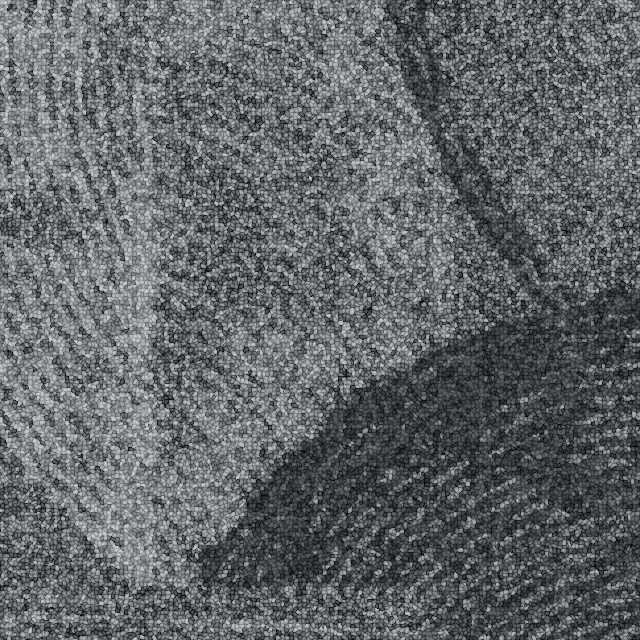
This texture is drawn by a WebGL 2 fragment shader. Its source:

```glsl
#version 300 es
precision highp float;
// Grey tufted carpet: overlapping panels of brushed, curved strokes.
// Each panel is a mask with arc stripes broken up by gradient noise; the tone
// is sampled once per yarn tuft, then tufts get random shade and dark gaps.

uniform vec2 u_resolution;
out vec4 fragColor;

vec2 hash2(vec2 p) {
  vec3 q = fract(p.xyx * vec3(0.1031, 0.1030, 0.0973));
  q += dot(q, q.yzx + 33.33);
  return fract((q.xx + q.yz) * q.zy);
}

float gradientNoise(vec2 p) {
  vec2 i = floor(p), f = fract(p);
  vec2 u = f * f * f * (f * (f * 6.0 - 15.0) + 10.0);
  vec4 corner;
  for (int k = 0; k < 4; k++) {
    vec2 o = vec2(k & 1, k >> 1);
    float angle = 6.2832 * hash2(i + o + 71.0).x;
    corner[k] = dot(vec2(cos(angle), sin(angle)), f - o);
  }
  return 1.4 * mix(mix(corner.x, corner.y, u.x), mix(corner.z, corner.w, u.x), u.y);
}

float fbm(vec2 p) {
  float sum = 0.0, amp = 0.6;
  for (int k = 0; k < 3; k++) {
    sum += amp * gradientNoise(p);
    p = p * 2.07 + 13.7;
    amp *= 0.5;
  }
  return sum;
}

float arcStripes(vec2 p, vec2 centre, float spacing) {
  return sin(6.2832 * length(p - centre) / spacing);
}

float blob(vec2 p, vec2 centre, vec2 size) {
  vec2 d = (p - centre) / size;
  return exp(-dot(d, d));
}

// Mean brightness of the yarn at a point.
float panelTone(vec2 p) {
  float patches = fbm(p * 10.0);
  float ragged = fbm(p * 48.0);
  vec2 w = p + 0.012 * vec2(fbm(p * 6.0 + 3.0), fbm(p * 6.0 + 41.0));
  vec2 e = p + 0.014 * vec2(ragged, fbm(p * 40.0 + 19.0));

  // Upper right: plain ground with dark streaks along the curved edge
  float streakRadius = length(p - vec2(1.5, 1.15));
  float streak = 0.6 + 0.4 * arcStripes(w, vec2(1.5, 1.15), 0.034) + patches + ragged;
  streak *= exp(-pow((streakRadius - 0.885) / 0.04, 2.0));
  float tone = 0.37 + 0.05 * smoothstep(0.75, 1.0, p.x) * smoothstep(0.55, 0.8, p.y);
  tone -= 0.12 * smoothstep(0.15, 0.7, streak);

  // Centre: light strokes falling to the right
  float cover = 0.5 * arcStripes(w, vec2(-0.05, 0.0), 0.029) + 1.3 * patches + 0.8 * ragged - 0.12;
  cover += 0.7 * blob(p, vec2(0.42, 1.0), vec2(0.22, 0.1));
  cover += 0.6 * blob(p, vec2(0.64, 0.66), vec2(0.1, 0.2));
  cover += 0.5 * blob(p, vec2(0.42, 0.33), vec2(0.13, 0.12));
  cover += 0.4 * blob(p, vec2(0.28, 0.17), vec2(0.07, 0.1));
  cover -= 0.5 * blob(p, vec2(0.40, 0.63), vec2(0.13, 0.17));
  float centreTone = mix(0.375, 0.495, smoothstep(-0.35, 0.4, cover));
  float rightEdge = 0.71 - 0.11 * smoothstep(0.65, 1.0, p.y);
  tone = mix(tone, centreTone, smoothstep(0.006, -0.006, e.x - rightEdge));

  // Lower right: dark fan with thin rising strokes
  vec2 fan = vec2(1.05, -0.3);
  float thin = 0.55 * arcStripes(w, fan, 0.026) + 1.0 * patches + 0.9 * ragged - 0.4;
  thin += 0.55 * blob(p, vec2(1.0, 0.38), vec2(0.13, 0.08));
  thin += 0.6 * blob(p, vec2(0.8, 0.06), vec2(0.28, 0.14));
  thin -= 0.4 * blob(p, vec2(0.72, 0.39), vec2(0.2, 0.08));
  float fanTone = mix(0.225, 0.37, smoothstep(-0.4, 0.45, thin));
  float fanEdge = length(e - fan) - 0.845 + 0.02 * patches;
  tone = mix(tone, fanTone, smoothstep(0.006, -0.006, fanEdge));

  // Left: bright strokes sweeping down to a point
  vec2 sweep = vec2(0.85, 0.95);
  float bright = 0.65 * arcStripes(w, sweep, 0.029) + 1.2 * patches + 0.8 * ragged + 0.2;
  bright += 0.8 * blob(p, vec2(0.23, 0.52), vec2(0.05, 0.2));
  bright += 0.9 * blob(p, vec2(0.2, 0.15), vec2(0.07, 0.07));
  bright -= 0.9 * blob(p, vec2(0.16, 0.41), vec2(0.05, 0.05));
  bright -= 0.7 * blob(p, vec2(0.05, 0.66), vec2(0.09, 0.06));
  bright -= 0.7 * blob(p, vec2(0.2, 0.88), vec2(0.05, 0.12));
  float leftTone = mix(0.395, 0.56, smoothstep(-0.3, 0.3, bright));
  leftTone = mix(leftTone, 0.385, smoothstep(-0.008, 0.008, length(e - sweep) - 1.065));
  tone = mix(tone, leftTone, smoothstep(0.005, -0.005, e.x - 0.24));

  // Bottom: level strokes fading to the right
  float level = 0.5 * sin(6.2832 * (w.y + 0.05 * w.x) / 0.033) + fbm(p * vec2(6.0, 28.0)) + 0.5 * ragged - 0.15;
  level += 1.2 * blob(p, vec2(0.03, 0.025), vec2(0.08, 0.015));
  float bottomTone = mix(0.355, 0.48, smoothstep(-0.2, 0.5, level));
  float bottomMask = smoothstep(0.006, -0.006, e.y - 0.088 + 0.02 * p.x);
  return mix(tone, bottomTone, bottomMask * smoothstep(0.7, 0.6, e.x));
}

void main() {
  vec2 p = gl_FragCoord.xy / u_resolution;

  // Nearest two tufts, each an ellipse turned at random
  vec2 g = p * 155.0, tuft = g, shade = vec2(0.5);
  float near = 9.0, second = 9.0;
  for (int k = 0; k < 9; k++) {
    vec2 cell = floor(g) + vec2(k % 3, k / 3) - 1.0;
    vec2 centre = cell + 0.1 + 0.8 * hash2(cell);
    vec2 rnd = hash2(cell + 217.0), d = g - centre;
    float turn = 3.1416 * rnd.y;
    float dist = length(vec2(dot(d, vec2(cos(turn), sin(turn))) * 0.75, dot(d, vec2(-sin(turn), cos(turn))) * 1.25));
    if (dist < near) { second = near; near = dist; tuft = centre; shade = rnd; }
    else second = min(second, dist);
  }

  // Yarn shading: random tuft shade, rounded top and dark gaps
  float tone = panelTone(tuft / 155.0);
  float grain = 0.34 * (shade.x - 0.5) + 0.22 * (0.42 - near) + 0.14 * (smoothstep(0.0, 0.4, second - near) - 0.55);
  float contrast = 1.15 - 0.55 * smoothstep(0.36, 0.22, tone) - 0.3 * smoothstep(0.42, 0.56, tone);
  float value = tone + contrast * grain + 0.03 * gradientNoise(p * 310.0);
  fragColor = vec4(clamp(value + vec3(-0.018, 0.004, 0.02), 0.0, 1.0), 1.0);
}
```
